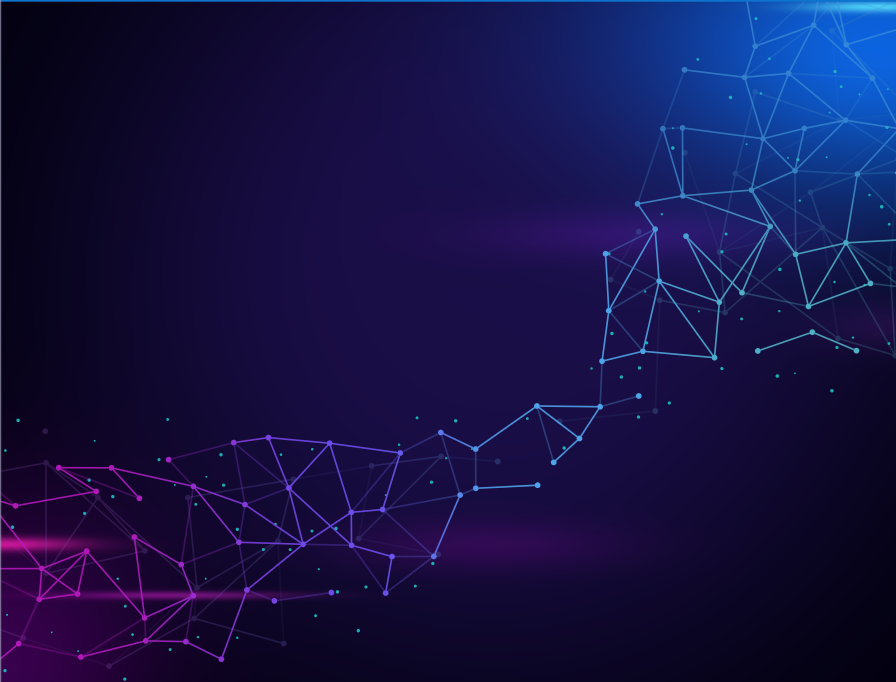
A WebGL 1 fragment shader for this background:

```glsl
precision highp float;
// Dark violet backdrop with coloured flares and a rising network of linked dots.
uniform vec2 u_resolution;

float hash(vec2 p) {
  return fract(sin(dot(p, vec2(127.1, 311.7))) * 43758.545);
}

vec2 hash2(vec2 p) {
  return vec2(hash(p), hash(p + 57.3));
}

// Soft elliptical spot of light.
float flare(vec2 uv, vec2 center, vec2 radius) {
  vec2 d = (uv - center) / radius;
  return exp(-dot(d, d));
}

float segmentDistance(vec2 p, vec2 a, vec2 b) {
  vec2 ab = b - a;
  float t = clamp(dot(p - a, ab) / dot(ab, ab), 0.0, 1.0);
  return length(p - a - ab * t);
}

// Antialiased coverage of a shape of half-width w at distance d.
float coverage(float d, float w) {
  return clamp((w - d) * u_resolution.y + 0.5, 0.0, 1.0);
}

// 1 inside the band that climbs from lower left to upper right.
float insideBand(vec2 uv, float margin) {
  float low = 0.46 * smoothstep(0.2, 0.92, uv.x) - margin;
  float high = 0.36 + 0.65 * smoothstep(0.55, 0.84, uv.x) + margin;
  return step(low, uv.y) * step(uv.y, high);
}

vec2 nodePosition(vec2 cell, float size) {
  return (cell + 0.12 + 0.76 * hash2(cell + size * 90.0)) * size;
}

float nodeExists(vec2 cell, float size, float aspect) {
  return insideBand(nodePosition(cell, size) / vec2(aspect, 1.0), 0.01);
}

vec3 background(vec2 uv, float aspect) {
  vec2 scale = vec2(aspect, 1.0);
  float fromCenter = length((uv - vec2(0.55, 0.6)) * scale);
  vec3 color = mix(vec3(0.1, 0.053, 0.275), vec3(0.008, 0.002, 0.06),
                   smoothstep(0.18, 0.9, fromCenter));

  // Broad corner glows
  color = mix(color, vec3(0.05, 0.36, 0.8), 0.95 * flare(uv, vec2(1.0, 0.91), vec2(0.26, 0.22)));
  color += vec3(0.0, 0.07, 0.16) * flare(uv, vec2(0.85, 1.0), vec2(0.3, 0.2));
  color += vec3(0.21, 0.0, 0.24) * flare(uv, vec2(0.0, 0.03), vec2(0.17, 0.24));

  // Horizontal flares
  color += vec3(0.09, 0.01, 0.12) * flare(uv, vec2(0.71, 0.655), vec2(0.17, 0.035));
  color += vec3(0.11, 0.0, 0.1) * flare(uv, vec2(0.54, 0.2), vec2(0.15, 0.035));
  color += vec3(0.08, 0.02, 0.09) * flare(uv, vec2(1.0, 0.52), vec2(0.08, 0.035));
  color += vec3(0.65, 0.08, 0.38) * flare(uv, vec2(0.0, 0.202), vec2(0.09, 0.01));
  color += vec3(0.38, 0.05, 0.32) * flare(uv, vec2(0.2, 0.127), vec2(0.12, 0.006));
  color += vec3(0.25, 0.45, 0.15) * flare(uv, vec2(0.98, 0.99), vec2(0.08, 0.008));
  return color;
}

vec3 networkColor(vec2 uv) {
  vec3 color = mix(vec3(0.72, 0.1, 0.75), vec3(0.44, 0.31, 0.96), smoothstep(0.1, 0.38, uv.x));
  color = mix(color, vec3(0.32, 0.67, 0.95), smoothstep(0.4, 0.58, uv.x));
  color = mix(color, vec3(0.32, 0.72, 0.8), smoothstep(0.68, 0.85, uv.x));
  return mix(color, vec3(0.25, 0.58, 0.85), smoothstep(0.6, 0.8, uv.y));
}

// Jittered grid of nodes, each linked to some of its neighbours.
float network(vec2 p, float size, float aspect) {
  vec2 home = floor(p / size);
  float ink = 0.0;
  for (int j = -1; j <= 1; j++) {
    for (int i = -1; i <= 1; i++) {
      vec2 cell = home + vec2(float(i), float(j));
      if (nodeExists(cell, size, aspect) < 0.5) continue;
      vec2 a = nodePosition(cell, size);
      ink = max(ink, 0.95 * coverage(length(p - a), 0.0042));
      for (int k = 0; k < 4; k++) {
        // Right, lower right, upper right and up
        vec2 offset = k < 3 ? vec2(1.0, mod(float(k) + 1.0, 3.0) - 1.0) : vec2(0.0, 1.0);
        vec2 other = cell + offset;
        float chance = hash(cell * 1.7 + offset * 5.3);
        float limit = offset.x * offset.y == 0.0 ? 0.72 : 0.4;
        if (chance > limit || nodeExists(other, size, aspect) < 0.5) continue;
        float strength = mix(0.3, 0.85, step(0.3, hash(other + cell * 2.3)));
        float d = segmentDistance(p, a, nodePosition(other, size));
        ink = max(ink, strength * coverage(d, 0.0012));
      }
    }
  }
  return ink;
}

// Fine dots scattered around the band.
float sparkles(vec2 p, float aspect) {
  vec2 cell = floor(p / 0.04);
  vec2 spot = (cell + 0.1 + 0.8 * hash2(cell + 83.0)) * 0.04;
  float shown = step(hash(cell + 31.0), 0.3) * insideBand(spot / vec2(aspect, 1.0), 0.04);
  return shown * coverage(length(p - spot), mix(0.0012, 0.0026, hash(cell + 7.0)));
}

void main() {
  vec2 uv = gl_FragCoord.xy / u_resolution;
  vec2 p = gl_FragCoord.xy / u_resolution.y;
  float aspect = u_resolution.x / u_resolution.y;

  // A faint wide mesh lies behind the bright fine one
  vec3 color = background(uv, aspect);
  vec3 ink = networkColor(uv);
  color = mix(color, mix(ink, vec3(0.3, 0.5, 0.6), 0.5), 0.28 * network(p, 0.115, aspect));
  color = mix(color, vec3(0.1, 0.75, 0.76), 0.9 * sparkles(p, aspect));
  color = mix(color, ink, network(p, 0.076, aspect) * mix(1.0, 0.75, smoothstep(0.6, 0.8, uv.y)));

  // Thin bright rims along the top and left edges
  color = mix(color, vec3(0.05, 0.45, 0.8), coverage(1.0 - uv.y, 0.0025));
  color = mix(color, vec3(0.6, 0.6, 0.7), 0.7 * coverage(p.x, 0.0018));
  gl_FragColor = vec4(color, 1.0);
}
```
